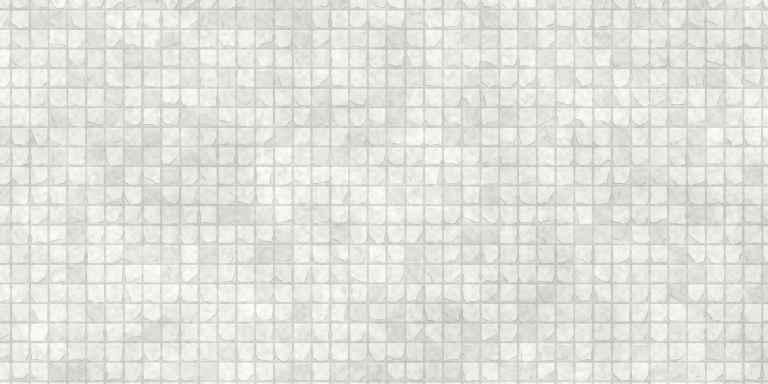
Write a Shadertoy shader that draws this texture.

```glsl
// Pale stone mosaic: small hand-cut square tiles set in light grey grout.
// Each tile is a rounded-box distance field holding a raised face whose lower
// corners are cut away at random; layered value noise adds marbling and grain.

const vec2  REPEATS      = vec2(40.9, 19.62); // tiles across and down
const vec2  GRID_SHIFT   = vec2(0.59, 0.14);  // first joint, in tiles
const float TILE_HALF    = 0.45;              // half tile size, rest is grout
const float TILE_ROUND   = 0.06;
const float FACE_HALF    = 0.43;              // half size of the raised face
const float CHIP_MAX     = 0.42;              // largest chipped corner radius
const float CHIP_WOBBLE  = 0.20;
const float RIM_WIDTH    = 0.035;
const float GREY_TILES   = 0.45;              // share of tiles in darker stone
const float GRAIN        = 0.10;
const float MARBLING     = 0.11;

const vec3 STONE_LIGHT = vec3(0.928, 0.928, 0.912);
const vec3 STONE_GREY  = vec3(0.862, 0.862, 0.845);
const vec3 CHIP_COLOR  = vec3(0.850, 0.850, 0.832);
const vec3 RIM_COLOR   = vec3(0.770, 0.770, 0.748);
const vec3 GROUT_COLOR = vec3(0.812, 0.812, 0.792);
const vec3 EDGE_LIGHT  = vec3(0.965, 0.965, 0.953);

float hash(vec2 p) {
    return fract(sin(dot(p, vec2(127.1, 311.7))) * 43758.547);
}

float noise(vec2 p) {
    vec2 i = floor(p), f = fract(p);
    f = f * f * (3.0 - 2.0 * f);
    return mix(mix(hash(i), hash(i + vec2(1, 0)), f.x),
               mix(hash(i + vec2(0, 1)), hash(i + vec2(1, 1)), f.x), f.y);
}

float fbm(vec2 p) {
    float sum = 0.0, amp = 0.5;
    for (int i = 0; i < 4; i++) {
        sum += amp * noise(p);
        p = mat2(1.6, 1.2, -1.2, 1.6) * p + 7.3;
        amp *= 0.5;
    }
    return sum / 0.9375;
}

float roundBox(vec2 p, float halfSize, float r) {
    vec2 q = abs(p) - halfSize + r;
    return min(max(q.x, q.y), 0.0) + length(max(q, 0.0)) - r;
}

// Soft coverage of a distance field, at least one pixel wide
float cover(float d, float soft) {
    return 1.0 - smoothstep(-soft, soft, d);
}

void mainImage(out vec4 fragColor, in vec2 fragCoord) {
    vec2 grid = fragCoord / iResolution.xy * REPEATS - GRID_SHIFT;
    vec2 id = floor(grid);
    vec2 p = fract(grid) - 0.5;
    float soft = max(0.6 * REPEATS.y / iResolution.y, 0.02);

    // Stone variation, continuous across tiles and per tile
    float broad = fbm(grid * 0.35 + 5.0) - 0.5;
    float marble = fbm(grid * 1.1) - 0.5;
    float grain = fbm(grid * 5.0 + 31.0) - 0.5;
    float vein = 1.0 - smoothstep(0.0, 0.05, abs(fbm(grid * 1.1 + 50.0) - 0.5));

    // Tile outline
    float ragged = (noise(grid * 5.0) - 0.5) * 0.04;
    float tile = roundBox(p, TILE_HALF, TILE_ROUND) + ragged;

    // Raised face: rounded lower corners and a slanted cut on one side
    float corner = hash(id + (p.x < 0.0 ? 11.3 : 23.9));
    float radius = p.y < 0.0 ? mix(0.04, CHIP_MAX, corner * corner) : 0.04;
    float wobble = (noise(grid * 2.6 + 17.0) - 0.5) * CHIP_WOBBLE;
    float lower = smoothstep(0.3, -0.2, p.y);
    float side = hash(id + 5.1) < 0.5 ? -1.0 : 1.0;
    float angle = mix(0.2, 1.4, hash(id + 7.7));
    float cut = dot(p, vec2(side * cos(angle), -sin(angle)))
              - mix(0.22, 0.6, hash(id + 29.0));
    float face = max(roundBox(p - vec2(0.0, 0.01), FACE_HALF, radius), cut)
               + wobble * lower;

    // Layers: grout, chipped body, broken shadow rim, face, lit upper edge
    vec3 color = GROUT_COLOR;
    vec3 body = mix(CHIP_COLOR, STONE_LIGHT, 0.6 * hash(id + 41.0));
    color = mix(color, body, cover(tile, soft));

    float broken = smoothstep(0.3, 0.7, noise(grid * 2.3 + 71.0));
    float rim = cover(abs(face - RIM_WIDTH * 0.5) - RIM_WIDTH, soft);
    color = mix(color, RIM_COLOR, rim * lower * broken * cover(tile, soft));

    float greyness = smoothstep(1.0 - GREY_TILES, 1.0, hash(id + 3.7) + marble * 0.6);
    vec3 stone = mix(STONE_LIGHT, STONE_GREY, greyness);
    stone -= 0.05 * vein * noise(grid * 2.0 + 9.0);
    color = mix(color, stone, cover(max(face, tile), soft));

    float topEdge = cover(abs(p.y - 0.39) - 0.03, soft) * cover(abs(p.x) - 0.39, soft);
    color = mix(color, EDGE_LIGHT, 0.6 * topEdge * hash(id + 83.0));

    color += MARBLING * (0.6 * marble + broad) + GRAIN * grain;
    fragColor = vec4(clamp(color, 0.0, 1.0), 1.0);
}
```
